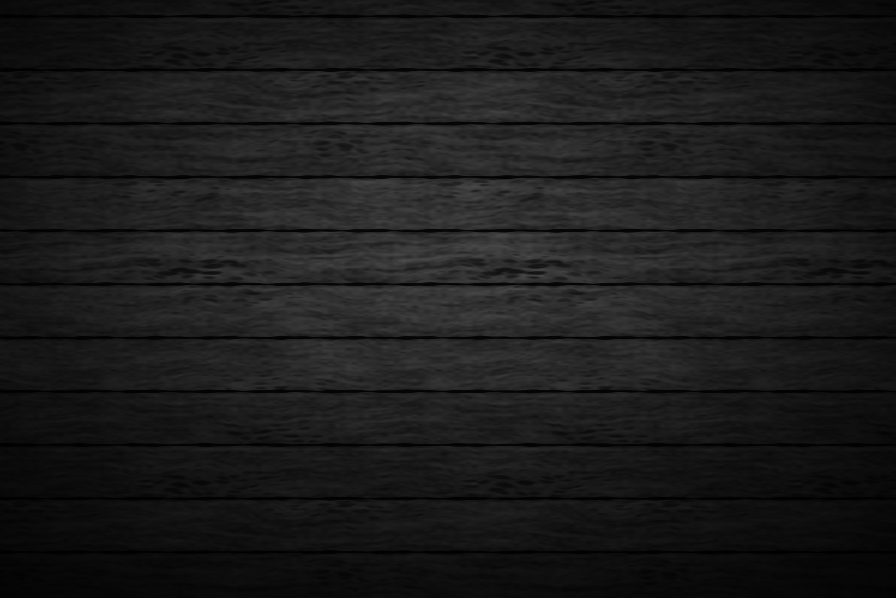
Reproduce this texture procedurally as a Shadertoy shader.

```glsl
// Dark wooden planks stacked in horizontal rows under a soft pool of light.
// Stretched noise, bent by layered sines, makes the fibres; stretched cellular
// noise makes the dark splits. The grain tiles across and every few planks.

#define PLANKS 11.16       // planks down the canvas
#define FIRST_SEAM 0.0273  // height of the cut plank at the top
#define TILES_ACROSS 2.76  // repeats of the grain across the canvas
#define PLANK_CYCLE 8.0    // planks before the grain repeats downwards
#define SEAM_HALF 0.024    // half width of a seam, in plank heights
#define BRIGHTNESS 0.20
#define LIGHT_CENTER vec2(0.5, 0.60)
#define LIGHT_FALLOFF vec2(3.7, 3.9)
#define FIBRE_CONTRAST 0.55
#define SPLIT_DEPTH 0.60

const float TAU = 6.28318;

float hash(vec2 p) {
    return fract(sin(dot(p, vec2(127.1, 311.7))) * 4375.85);
}

// Value noise that wraps in x after a whole number of cells.
float fibreNoise(vec2 p, float period) {
    vec2 cell = floor(p), f = fract(p);
    f = f * f * (3.0 - 2.0 * f);
    float x0 = mod(cell.x, period), x1 = mod(cell.x + 1.0, period);
    float low = mix(hash(vec2(x0, cell.y)), hash(vec2(x1, cell.y)), f.x);
    float high = mix(hash(vec2(x0, cell.y + 1.0)), hash(vec2(x1, cell.y + 1.0)), f.x);
    return mix(low, high, f.y);
}

// Cellular noise: distance to the nearest jittered point, wrapping in x.
float cellular(vec2 p, float period) {
    vec2 cell = floor(p);
    float nearest = 2.0;
    for (int j = -1; j <= 1; j++) {
        for (int i = -1; i <= 1; i++) {
            vec2 c = cell + vec2(i, j);
            vec2 id = vec2(mod(c.x, period), c.y);
            vec2 point = c + vec2(hash(id + 3.7), hash(id + 9.2));
            nearest = min(nearest, length(p - point));
        }
    }
    return nearest;
}

// Gentle waves that bend the fibres; whole frequencies keep them tiling.
float grainBend(float x, float v, float seed) {
    return 0.045 * sin(TAU * (x + seed))
         + 0.025 * sin(TAU * (3.0 * x + 0.6 * v + seed * 2.3))
         + 0.010 * sin(TAU * (7.0 * x - v + seed * 4.1));
}

// Soft patch of rougher wood, at one place in each tile of a plank.
float roughPatch(float x, float v, float row) {
    bool knotty = mod(row, 4.0) < 0.5;
    float centerX = knotty ? 0.61 : hash(vec2(row, 5.3));
    float centerV = knotty ? 0.74 : hash(vec2(row, 8.1));
    float dx = fract(x - centerX + 0.5) - 0.5, dv = v - centerV;
    float strength = knotty ? 1.0 : 0.65;
    return strength * exp(-24.0 * dx * dx - 14.0 * dv * dv);
}

float woodTone(float x, float v, float row) {
    float seed = hash(vec2(row, 2.4));
    float y = v + grainBend(x, v, seed);
    float offset = row * 41.0;

    // Fibres, from broad bands to fine pores
    float bands = fibreNoise(vec2(x * 4.0, y * 6.0 + offset), 4.0) - 0.5;
    float fibres = fibreNoise(vec2(x * 11.0, y * 17.0 + offset), 11.0) - 0.5;
    float pores = fibreNoise(vec2(x * 54.0, y * 26.0 + offset), 54.0) - 0.5;
    float tone = 1.0 + FIBRE_CONTRAST * (0.55 * bands + 0.75 * fibres + 0.6 * pores);

    // Dark splits, dense in the rough patch and rare elsewhere
    float split = cellular(vec2(x * 13.0, y * 9.0 + offset), 13.0);
    float rough = roughPatch(x, v, row);
    float reach = 0.16 + 0.42 * rough;
    float mark = 1.0 - smoothstep(reach * 0.35, reach, split + 0.25 * fibres);
    tone *= 1.0 - SPLIT_DEPTH * mark * (0.2 + 0.8 * rough);

    // Each plank has its own shade
    return tone * mix(0.92, 1.12, seed);
}

void mainImage(out vec4 fragColor, in vec2 fragCoord) {
    vec2 uv = fragCoord / iResolution.xy;

    // Plank row and position inside it, counted from the top
    float down = (1.0 - uv.y - FIRST_SEAM) * PLANKS;
    float row = mod(floor(down), PLANK_CYCLE);
    float v = fract(down);
    float x = uv.x * TILES_ACROSS;
    float tone = woodTone(x, v, row);

    // Seam with a soft shadow, and a faint lit lip below it
    float pixel = PLANKS / iResolution.y;
    float edge = min(v, 1.0 - v);
    float rag = 0.008 * sin(TAU * 5.0 * x + row) + 0.005 * sin(TAU * 13.0 * x);
    float seam = 1.0 - smoothstep(-0.5 * pixel, 0.5 * pixel, edge - SEAM_HALF - rag);
    tone *= 1.0 - 0.30 * exp(-edge * 22.0);
    tone += 0.16 * smoothstep(0.04, 0.08, v) * (1.0 - smoothstep(0.08, 0.14, v));
    tone *= 1.0 - 0.85 * seam;

    // Pool of light fading towards the borders
    vec2 away = uv - LIGHT_CENTER;
    float light = BRIGHTNESS * exp(-dot(LIGHT_FALLOFF, away * away));
    fragColor = vec4(vec3(clamp(tone * light, 0.0, 1.0)), 1.0);
}
```
